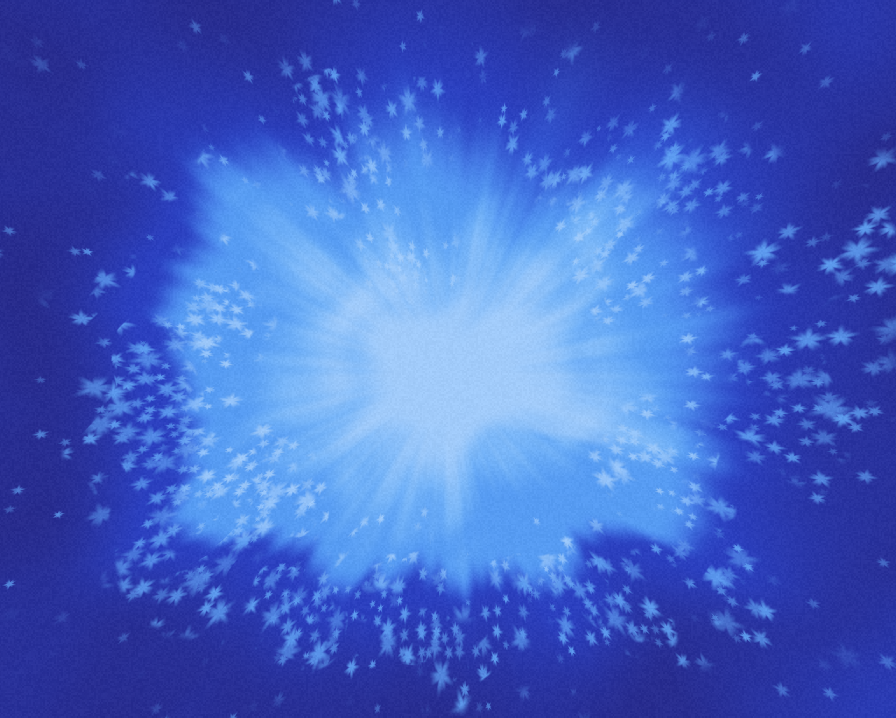
Reproduce this background procedurally as a WebGL 2 fragment shader.

```glsl
#version 300 es
precision highp float;
// A pale blue burst of powder on deep indigo, with flecks flung outward.
// The body is a squarish polar outline bent by angular lobes and layered sines;
// flecks sit on jittered log-polar cells, so they stretch along the rays.
uniform vec2 u_resolution;
out vec4 outColor;

const float TAU = 6.2831853;
const vec3 NAVY = vec3(0.155, 0.17, 0.55);
const vec3 ROYAL = vec3(0.17, 0.25, 0.75);
const vec3 AZURE = vec3(0.24, 0.45, 0.91);
const vec3 SKY = vec3(0.34, 0.61, 0.95);
const vec3 PALE = vec3(0.45, 0.70, 0.97);
const vec3 ICE = vec3(0.64, 0.80, 0.98);

vec3 hash3(vec2 p) {
  vec3 q = fract(vec3(p.xyx) * vec3(0.1031, 0.1030, 0.0973));
  q += dot(q, q.yxz + 33.33);
  return fract((q.xxy + q.yzz) * q.zyx);
}

// Smooth periodic bump around an angle given in degrees
float lobe(float a, float degrees, float width) {
  float w = radians(width);
  return exp((cos(a - radians(degrees)) - 1.0) / (w * w));
}

// Radial streaks; whole frequencies close seamlessly round the circle
float streaks(float a, float r) {
  return 0.35 * sin(11.0 * a + 1.0 + 5.0 * r) + 0.3 * sin(19.0 * a + 2.5 * sin(3.0 * a))
       + 0.2 * sin(37.0 * a - 8.0 * r) + 0.15 * sin(71.0 * a + 3.0 * sin(5.0 * a));
}

// Soft cloudiness from warped sines
float cloud(vec2 p, float scale) {
  vec2 q = p * scale;
  q += 0.8 * sin(q.yx * 1.7 + vec2(0.4, 2.1));
  return 0.5 + 0.25 * (sin(q.x + 1.3) * sin(q.y) + sin(q.x * 1.9 - q.y * 1.3));
}

float clump(vec2 p, vec2 centre, float size) {
  vec2 d = (p - centre) / size;
  return exp(-dot(d, d));
}

// Distance from the centre to the edge of the burst
float bodyRadius(float a) {
  vec2 side = abs(vec2(cos(a) / 0.365, sin(a) / 0.30));
  float radius = pow(dot(side * side, side), -1.0 / 3.0);
  radius += 0.05 * lobe(a, 136.0, 11.0) + 0.05 * lobe(a, 97.0, 10.0);
  radius += 0.03 * lobe(a, 167.0, 6.0) + 0.04 * lobe(a, 211.0, 7.0);
  radius += 0.03 * lobe(a, 326.0, 5.0) - 0.06 * lobe(a, 311.0, 7.0);
  radius -= 0.04 * lobe(a, 70.0, 9.0) + 0.03 * lobe(a, 119.0, 6.0);
  return radius - 0.04 * lobe(a, 228.0, 7.0) - 0.02 * lobe(a, 268.0, 12.0);
}

float coreRadius(float a) {
  return 0.175 + 0.06 * lobe(a, 42.0, 12.0) + 0.06 * lobe(a, -14.0, 10.0)
       + 0.04 * lobe(a, 200.0, 14.0) + 0.05 * lobe(a, 145.0, 14.0)
       - 0.05 * lobe(a, 302.0, 16.0) - 0.03 * lobe(a, 95.0, 14.0);
}

// Where flecks gather: a patchy ring and several denser drifts
float fleckDensity(vec2 p, float a) {
  float oval = length(p * vec2(0.86, 1.0));
  float ring = smoothstep(0.18, 0.32, oval) * (1.0 - smoothstep(0.4, 0.52, oval));
  float bias = 0.22 + 0.25 * lobe(a, 265.0, 45.0) + 0.4 * lobe(a, 205.0, 22.0);
  float drift = clump(p, vec2(-0.13, 0.25), 0.05) + clump(p, vec2(-0.18, 0.35), 0.05);
  drift += clump(p, vec2(0.59, 0.16), 0.08) + clump(p, vec2(0.5, -0.07), 0.085);
  drift += clump(p, vec2(0.35, 0.26), 0.06) + clump(p, vec2(0.28, -0.13), 0.06);
  drift += clump(p, vec2(-0.06, 0.13), 0.05) + clump(p, vec2(-0.27, -0.13), 0.05);
  drift += clump(p, vec2(0.42, -0.34), 0.06) + clump(p, vec2(-0.21, -0.37), 0.06);
  drift += clump(p, vec2(-0.42, -0.08), 0.08) + clump(p, vec2(0.19, 0.21), 0.06);
  drift += clump(p, vec2(-0.4, -0.3), 0.06) + clump(p, vec2(0.01, -0.39), 0.05);
  drift += clump(p, vec2(0.28, -0.38), 0.05) + clump(p, vec2(0.18, -0.3), 0.05);
  drift += clump(p, vec2(0.24, 0.09), 0.04) + clump(p, vec2(-0.31, 0.06), 0.06);
  return ring * bias * smoothstep(0.25, 0.7, cloud(p, 22.0)) + 0.75 * drift;
}

// Feathered, radially stretched spots on a log-polar grid, "count" cells per turn
float flecks(float a, float r, float count, float size, float density) {
  vec2 g = vec2(a, log(r)) * count / TAU;
  float gap = 1.0;
  for (int y = -1; y <= 1; y++) {
    for (int x = -1; x <= 1; x++) {
      vec2 id = floor(g) + vec2(x, y);
      vec2 key = vec2(mod(id.x, count), id.y + 100.0) + count;
      vec3 h = hash3(key);
      float presence = smoothstep(0.0, 0.1, density - hash3(key + 57.0).x);
      vec2 d = (g - id - 0.1 - 0.8 * h.xy) * vec2(1.3, 0.8);
      float turn = atan(d.y, d.x) + TAU * h.x;
      float spikes = 1.0 + 0.2 * sin(5.0 * turn) + 0.15 * sin(9.0 * turn + TAU * h.y);
      float reach = size * mix(0.5, 1.0, h.z) * spikes;
      gap *= 1.0 - presence * mix(0.55, 1.0, h.y) * (1.0 - smoothstep(0.25 * reach, reach, length(d)));
    }
  }
  return 1.0 - gap;
}

void main() {
  vec2 p = (gl_FragCoord.xy - 0.5 * u_resolution) / u_resolution.y;
  vec2 q = p + vec2(0.0, 0.02);
  float r = max(length(q), 0.001), a = atan(q.y, q.x);
  float rays = streaks(a, r);

  // Indigo ground, bluer near the burst and in the right-hand corners
  float softness = mix(0.035, 0.1, smoothstep(-0.4, 0.8, dot(q / r, vec2(0.5, 0.85))));
  float edge = r - bodyRadius(a) + 0.028 * rays;
  float halo = 1.0 - smoothstep(-0.02, 0.17 + 1.4 * softness, edge);
  float corner = clump(p, vec2(0.6, -0.5), 0.17) + 0.6 * clump(p, vec2(0.6, 0.48), 0.15);
  float ground = halo + 0.6 * corner + 0.3 * cloud(p, 7.0) + 0.08 * rays;
  vec3 color = mix(NAVY, ROYAL, clamp(ground, 0.0, 1.0));

  // Long faint rays at the upper right
  float beams = lobe(a, 44.0, 6.0) + 0.8 * lobe(a, 26.0, 4.0) + 0.6 * lobe(a, 67.0, 4.0);
  color = mix(color, AZURE, 0.65 * beams * (1.0 - smoothstep(0.3, 0.58, r)));

  // Body, then the pale heart with its bright ridge at lower right
  float body = 1.0 - smoothstep(-softness, 0.6 * softness, edge);
  color = mix(color, AZURE, 1.0 - smoothstep(-softness, softness, edge));
  color = mix(color, SKY, body);
  float heart = r / coreRadius(a) + 0.24 * rays * smoothstep(0.03, 0.2, r) + 0.4 * (cloud(p, 23.0) - 0.5);
  color = mix(color, PALE, body * (1.0 - smoothstep(0.9, 1.6, heart)));
  color = mix(color, ICE, 0.95 * (1.0 - smoothstep(0.35, 1.2, heart)));
  float ridge = smoothstep(-0.008, 0.008, q.y + 0.06 + 0.18 * q.x) * clump(q, vec2(0.16, -0.07), 0.075);
  color = mix(color, ICE, 0.7 * ridge);

  // Flung flecks, broader ones inside, and a few distant specks
  float density = fleckDensity(p, a);
  float inner = 1.0 - smoothstep(0.27, 0.36, r);
  float spots = max(flecks(a, r, 76.0, 0.6, density), flecks(a, r, 118.0, 0.6, (0.8 * density + 0.03) * (1.0 - inner)));
  spots = max(spots, flecks(a, r, 44.0, 0.5, density * inner));
  float specks = flecks(a, r, 150.0, 0.5, 0.085 * smoothstep(0.2, 0.4, r));
  vec3 fleckColor = mix(mix(SKY, PALE, 0.4), ICE, body);
  color = mix(color, fleckColor, 0.9 * max(spots, specks) * smoothstep(0.06, 0.16, r));

  // Paper grain
  color += 0.035 * (hash3(floor(p * 410.0) + 500.0).x - 0.5);
  outColor = vec4(color, 1.0);
}
```
